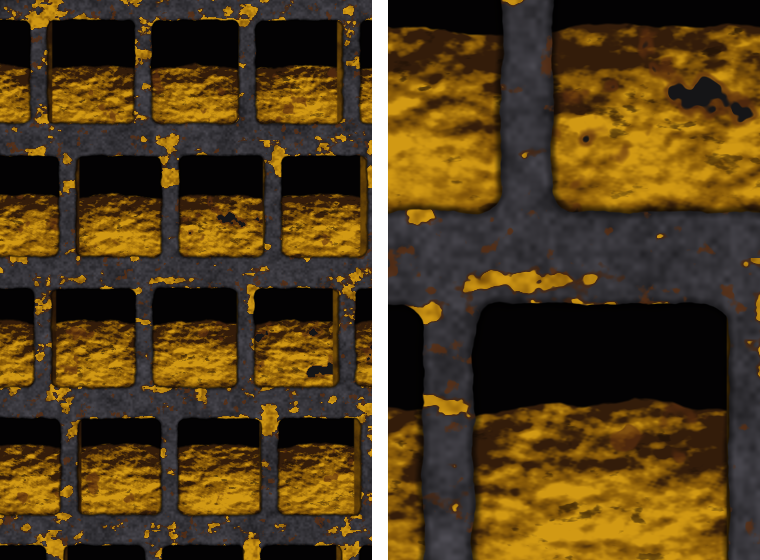
Left: the whole. Right: its middle third, enlarged.
Reproduce this texture procedurally as a WebGL 2 fragment shader.

```glsl
#version 300 es
precision highp float;
// Worn steel grate: staggered rows of rounded openings, each half filled by a
// lumpy ochre bulge under black shadow. Rows and columns come from fract/floor,
// openings from a rounded-box distance, chipped paint and rust from fbm noise.
uniform vec2 u_resolution;
out vec4 outColor;

const float ASPECT = 0.664;        // canvas width in canvas heights
const float OPEN_HALF = 0.3825;    // half opening height, in row pitches
const float BAR_HALF = 0.0148;     // half width of an upright bar
const vec3 SHADOW = vec3(0.012, 0.008, 0.01);
const vec3 STEEL = vec3(0.21, 0.205, 0.225);
const vec3 RUST = vec3(0.36, 0.18, 0.06);
const vec3 UMBER = vec3(0.20, 0.11, 0.04);
const vec3 OCHRE = vec3(0.53, 0.35, 0.035);
const vec3 YELLOW = vec3(0.82, 0.60, 0.08);

float hash(vec2 p) {
    return fract(sin(dot(p, vec2(127.1, 311.7))) * 43758.5453);
}

float noise(vec2 p) {
    vec2 i = floor(p), f = fract(p);
    f = f * f * (3.0 - 2.0 * f);
    return mix(mix(hash(i), hash(i + vec2(1, 0)), f.x),
               mix(hash(i + vec2(0, 1)), hash(i + vec2(1, 1)), f.x), f.y);
}

float fbm(vec2 p) {
    float sum = 0.0, amp = 0.5;
    for (int i = 0; i < 4; i++) {
        sum += amp * noise(p);
        p = mat2(1.6, 1.2, -1.2, 1.6) * p + 7.3;
        amp *= 0.5;
    }
    return sum;
}

float roundBox(vec2 p, vec2 halfSize, float radius) {
    vec2 q = abs(p) - halfSize + radius;
    return length(max(q, 0.0)) + min(max(q.x, q.y), 0.0) - radius;
}

// Dark umber through ochre to yellow
vec3 ochreRamp(float tone) {
    vec3 low = mix(UMBER, OCHRE, smoothstep(0.0, 0.5, tone));
    return mix(low, YELLOW, smoothstep(0.4, 1.0, tone));
}

// Bulge surface; across and down are its local coordinates
vec3 bulgeColor(vec2 p, vec2 id, float across, float down) {
    vec2 q = p * vec2(48.0, 80.0) + id * 3.7;
    float relief = fbm(q);
    float slope = relief - fbm(q + vec2(0.12, 0.36));
    float tone = 0.16 + 0.56 * smoothstep(0.0, 0.7, down);
    tone += slope * mix(3.0, 1.5, down) + 0.5 * (fbm(p * 22.0 + id) - 0.47);
    tone -= 0.28 * pow(abs(across), 4.0) + 0.4 * smoothstep(0.88, 1.02, down);
    tone += 0.12 * (noise(p * 250.0) - 0.5);
    vec3 color = ochreRamp(clamp(tone, 0.0, 1.0));
    // Dark pits, denser toward the crest, and chips on some bulges
    float pits = smoothstep(0.62, 0.74, fbm(p * vec2(70.0, 140.0) + 31.0));
    color = mix(color, UMBER * 0.6, pits * mix(0.8, 0.35, down));
    float worn = step(0.65, hash(id + 4.0));
    float chip = fbm(p * 30.0 + id * 9.1) + 0.05 * worn;
    color = mix(color, RUST, 0.65 * smoothstep(0.65, 0.71, chip));
    return mix(color, STEEL * 0.4, worn * smoothstep(0.72, 0.74, chip));
}

// Steel face with paint left where coverage is positive
vec3 barColor(vec2 p, float edge, float bias) {
    float grain = noise(p * 260.0) + noise(p * 130.0) - 1.0;
    vec3 color = STEEL * (0.72 + 0.6 * fbm(p * 35.0) + 0.32 * grain);
    color *= mix(0.6, 1.0, smoothstep(0.0, 0.005, edge));
    float specks = smoothstep(0.62, 0.72, fbm(p * 85.0 + 12.0));
    color = mix(color, RUST, 0.75 * specks);
    float cover = fbm(p * vec2(42.0, 52.0) + 5.0) - 0.64 + bias;
    cover += 0.12 * (noise(p * 16.0) - 0.5);
    color = mix(color, RUST * 0.8, 0.7 * smoothstep(-0.05, 0.0, cover));
    vec3 paint = ochreRamp(0.78 + 0.35 * grain + 0.5 * (fbm(p * 60.0) - 0.47));
    return mix(color, paint, smoothstep(0.0, 0.025, cover));
}

void main() {
    vec2 p = gl_FragCoord.xy / u_resolution;
    p = vec2(p.x * ASPECT, 1.0 - p.y);
    float soft = 1.0 / u_resolution.y;

    // Rows shrink slightly downward; odd rows are staggered
    float k = (0.2448 - sqrt(0.05993 - 0.0104 * (p.y - 0.0352))) / 0.0052 + 0.1175;
    float row = floor(k);
    float y = fract(k) - 0.5;
    float rowPitch = 0.2448 - 0.0052 * k;
    float pitch = 0.1862 - 0.0025 * row;
    float start = mix(0.069 + 0.0018 * row * row, 0.1185 + 0.0018 * row, mod(row, 2.0));
    float column = floor((p.x - start) / pitch);
    float center = start + (column + 0.5) * pitch;
    float x = p.x - center;
    vec2 id = vec2(column, row);

    // Opening with a slightly ragged outline
    vec2 halfSize = vec2(0.5 * pitch - BAR_HALF, OPEN_HALF * rowPitch);
    float d = roundBox(vec2(x, y * rowPitch), halfSize, 0.014);
    d += 0.006 * (fbm(p * 55.0) - 0.47);

    // Bulge crest rises in lower rows
    float across = x / halfSize.x;
    float crest = -0.0525 - 0.043 * row + 0.03 * across * across;
    crest += 0.05 * (fbm(p * vec2(35.0, 12.0) + id) - 0.47);
    float down = (y - crest) / (OPEN_HALF - crest);
    vec3 inside = mix(SHADOW, bulgeColor(p, id, across, down),
                      smoothstep(-soft, 2.0 * soft, (y - crest) * rowPitch));

    // Side walls show more the farther the opening lies from the middle
    float lean = (center - 0.5 * ASPECT) * 0.055;
    float wall = x * sign(lean) - halfSize.x + abs(lean);
    float wallTone = 0.12 + 0.22 * step(0.0, lean) + 0.5 * (fbm(p * 60.0) - 0.47);
    inside = mix(inside, ochreRamp(wallTone) * 0.8, smoothstep(-soft, soft, wall));
    inside *= mix(0.4, 1.0, smoothstep(0.0, 0.005, -d));

    // Paint clings to the tops of uprights and to the lip above each opening
    float upright = smoothstep(-0.006, 0.004, abs(x) - halfSize.x);
    float high = smoothstep(-0.08, -0.36, y);
    float lip = smoothstep(0.006, 0.0, d) * smoothstep(-0.3, -0.37, y);
    float bias = 0.17 * upright * high + 0.14 * lip;
    bias -= 0.05 * upright * smoothstep(-0.1, 0.1, y) * (1.0 - smoothstep(0.3, 0.4, y));
    vec3 color = mix(inside, barColor(p, d, bias), smoothstep(-soft, soft, d));
    outColor = vec4(color, 1.0);
}
```
